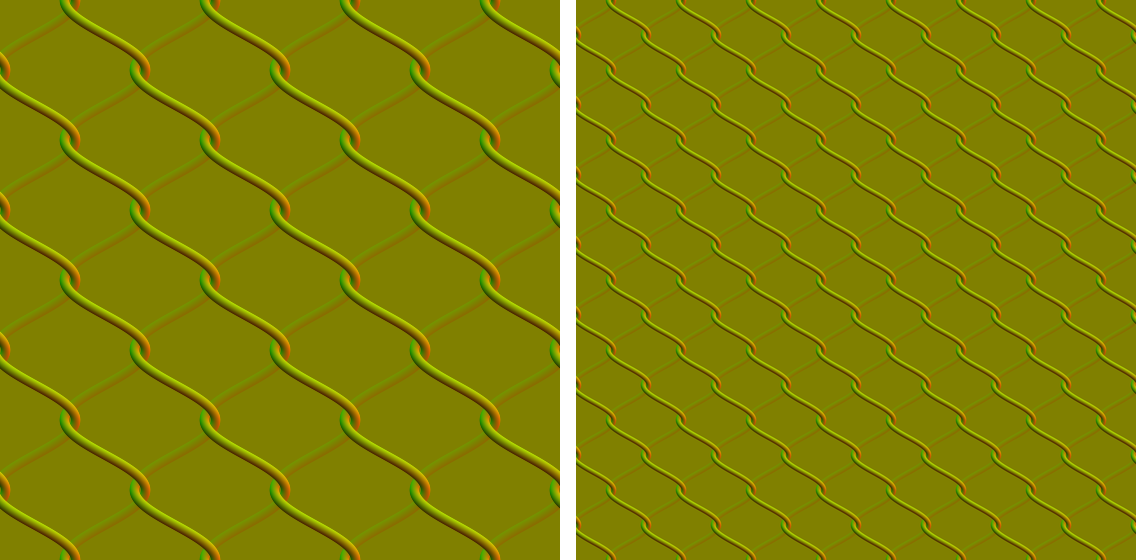
Left: one tile. Right: repeated 2 by 2.
This texture map is drawn by a three.js fragment shader. Its source:

```glsl
// Normal map of a chain-link fence: interlocked helical wires, four by four repeats.
varying vec2 vUv;

const float TAU = 6.2831853;
const float SWING = 0.29;    // sideways reach of a wire from its column axis
const float RADIUS = 0.034;  // wire radius, in cells

// Wire winding about x = 0: returns normal tilt (xy), depth (z) and coverage (w).
vec4 wire(vec2 p) {
  // Gauss-Newton search for the closest point on the curve
  float t = p.y;
  for (int i = 0; i < 5; i++) {
    float slope = -SWING * TAU * sin(TAU * t);
    t -= (t - p.y + (SWING * cos(TAU * t) - p.x) * slope) / (1.0 + slope * slope);
  }
  vec2 offset = p - vec2(SWING * cos(TAU * t), t);
  vec2 along = vec2(-SWING * TAU * sin(TAU * t), 1.0);
  float speed = length(along);
  along /= speed;

  // Round cross-section, tilted where the wire climbs or dives
  vec2 side = offset / max(RADIUS, length(offset));
  float climb = 0.055 * TAU * cos(TAU * t) / speed;
  float facing = sqrt(max(0.0, 1.0 - dot(side, side)));
  vec2 tilt = side - along * facing * climb / sqrt(1.0 + climb * climb);

  float cover = 1.0 - smoothstep(-0.004, 0.004, length(offset) - RADIUS);
  return vec4(tilt, sin(TAU * t), cover);
}

void main() {
  vec2 p = vUv * 4.0;
  float column = floor(p.x * 2.0);
  vec2 tilt = vec2(0.0);

  // Rear strands first, then front strands over them
  for (int layer = 0; layer < 2; layer++) {
    for (int k = -1; k <= 1; k++) {
      float c = column + float(k);
      // Neighbouring columns are half a turn apart
      vec2 q = vec2(p.x - 0.25 - 0.5 * c, fract(p.y + 0.5 * mod(c, 2.0)));
      vec4 w = wire(q);
      float inFront = step(0.0, w.z);
      float inLayer = layer == 0 ? 1.0 - inFront : inFront;
      // Relief fades on the far side of the winding
      float relief = mix(0.2, 0.92, smoothstep(-0.8, 0.1, w.z));
      tilt = mix(tilt, w.xy * relief, w.w * inLayer);
    }
  }

  gl_FragColor = vec4(0.5 + 0.5 * tilt, 0.0, 1.0);
}
```
